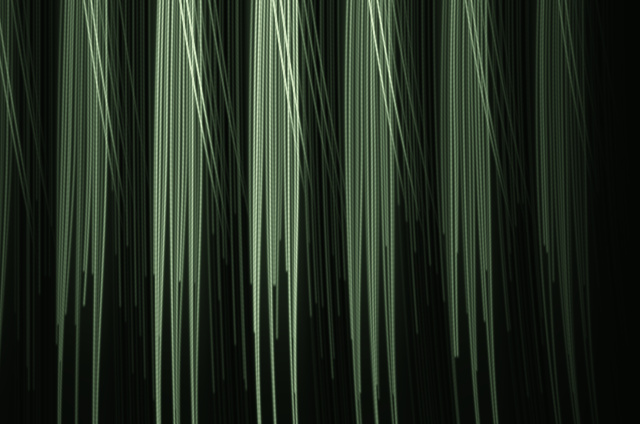
Write a Shadertoy shader that draws this background.

```glsl
// Curtains of fine luminous green fibres hanging in repeated bundles on black.
// Each fibre is a soft curve x(drop); bundles fan at the top, gather into three
// tufts below, and are crossed by diagonal fibres with dim ones in the gaps.

const float PERIOD = 0.2244;      // distance between bundles, in canvas heights
const float FIRST_LEFT = 0.128;   // left edge of bundle zero
const float BUNDLE_WIDTH = 0.128;
const int FIBRES = 16;
const int SWEEPS = 6;
const int GAP_FIBRES = 11;

float hash(vec2 p) {
    return fract(sin(dot(p, vec2(127.1, 311.7))) * 43758.5453);
}

// Squared light of a soft line, so that overlapping fibres do not burn out
float fibre(float offset, float radius, float gain) {
    float d = offset / radius;
    return gain * gain * exp(-2.0 * d * d);
}

// One before the end of a fibre, zero after it
float cutAt(float drop, float end, float soft) {
    return 1.0 - smoothstep(end - soft, end + soft, drop);
}

// Main fibres: fanned above, gathered into three tufts below
float hangingFibres(float x, float drop, float id, float radius) {
    float light = 0.0;
    float gather = 0.72 * smoothstep(0.3, 1.05, drop);
    float rise = (1.0 - drop) * (1.0 - drop);
    for (int i = 0; i < FIBRES; i++) {
        vec2 seed = vec2(float(i), id);
        float h = hash(seed);
        float s = (float(i) + 0.5 * hash(seed + 31.0)) / float(FIBRES);
        float tuft = floor(s * 3.0) / 3.0 + 0.05;
        float path = BUNDLE_WIDTH * mix(s, tuft, gather);
        path += 0.018 * (1.0 - s) * rise + 0.004 * (h - 0.5) * cos(5.0 * drop + 6.0 * h);
        float end = h < 0.4 ? 0.55 + hash(seed + 57.0) * 0.42 : 1.2;
        float gain = mix(0.3, 0.92, hash(seed + 83.0)) * mix(1.0, 0.8, drop);
        light += fibre(x - path, radius, gain * cutAt(drop, end, 0.006));
    }
    return light;
}

// Diagonal fibres that slide to the right and fade out
float sweepingFibres(float x, float drop, float id, float radius) {
    float light = 0.0;
    for (int i = 0; i < SWEEPS; i++) {
        float h = hash(vec2(float(i) + 200.0, id));
        float start = 0.066 + 0.017 * float(i) + 0.008 * h;
        float path = start + drop * (0.12 + 0.04 * h + 0.05 * drop);
        float gain = i < 2 ? 1.05 : 0.18 + 0.3 * h;
        float fade = 1.0 - smoothstep(0.1, 0.5 + 0.2 * h, drop);
        light += fibre(x - path, radius, gain * fade);
    }
    return light;
}

// Dim fibres between bundles, ending in uneven steps
float gapFibres(float x, float drop, float id, float radius) {
    float light = 0.0;
    for (int i = 0; i < GAP_FIBRES; i++) {
        vec2 seed = vec2(float(i) + 400.0, id);
        float h = hash(seed);
        float s = (float(i) + h) / float(GAP_FIBRES);
        float path = BUNDLE_WIDTH + (PERIOD - BUNDLE_WIDTH) * s + 0.012 * drop * drop;
        float end = 0.45 + 0.5 * hash(seed + 19.0);
        float gain = mix(0.1, 0.28, hash(seed + 43.0));
        light += fibre(x - path, radius, gain * mix(0.25, 1.0, cutAt(drop, end, 0.006)));
    }
    return light;
}

// Faint glow filling the body of a bundle
float haze(float x, float drop) {
    float body = smoothstep(-0.008, 0.012, x)
               * (1.0 - smoothstep(BUNDLE_WIDTH - 0.02, BUNDLE_WIDTH + 0.035, x));
    return 0.13 * body * (1.0 - 0.75 * smoothstep(0.45, 1.0, drop));
}

// Grey-green ramp, paler as it gets brighter
vec3 greenTone(float v) {
    return v * vec3(0.68 + 0.27 * v, 1.0, 0.64 + 0.23 * v);
}

void mainImage(out vec4 fragColor, in vec2 fragCoord) {
    vec2 p = fragCoord / iResolution.y;
    float drop = 1.0 - p.y;
    float radius = max(0.0030, 0.8 / iResolution.y);

    // Gather light from the bundles around this point
    float nearest = floor((p.x - FIRST_LEFT) / PERIOD);
    float squared = 0.0;
    float glow = 0.0;
    for (int k = -1; k <= 1; k++) {
        float id = nearest + float(k);
        float lean = 0.012 * id * drop * drop;
        float x = p.x - FIRST_LEFT - id * PERIOD - lean;
        squared += hangingFibres(x, drop, id, radius);
        squared += sweepingFibres(x, drop, id, radius);
        squared += gapFibres(x, drop, id, radius);
        glow += haze(x, drop);
    }

    // Spotlight across the canvas, with a fine ripple along the fibres
    float across = (p.x - 0.62) / 0.63;
    float spot = exp(-across * across) * (1.0 - smoothstep(1.3, 1.5, p.x));
    float ripple = 1.0 + 0.05 * sin(p.y * 560.0 + 9.0 * sin(p.x * 90.0));
    float light = (0.84 * sqrt(squared) * ripple + glow) * spot;
    light *= mix(1.0, 0.85, smoothstep(0.6, 1.0, drop));

    fragColor = vec4(greenTone(min(0.025 + light, 0.9)), 1.0);
}
```
